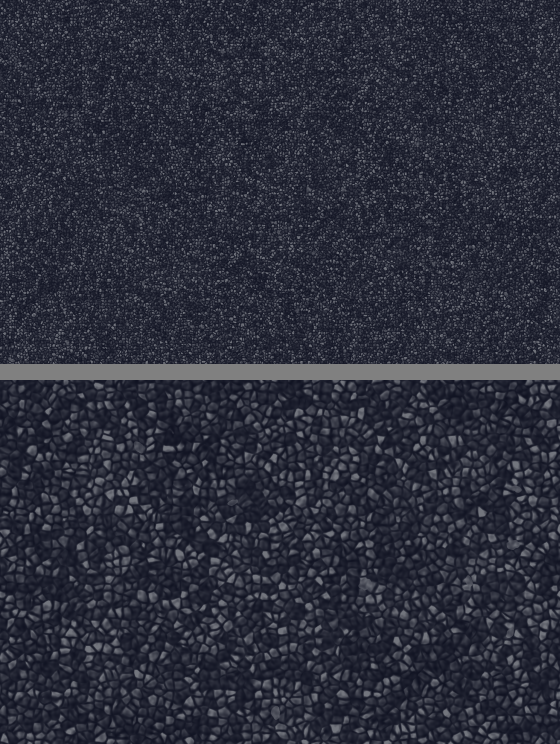
Top, the full canvas; bottom, a detail of the centre.
Give the GLSL for this texture, as a WebGL 2 fragment shader.

```glsl
#version 300 es
precision highp float;
// Fine dark asphalt: angular stone grains packed as warped Voronoi cells,
// separated by dark gaps, with a few larger pale pebbles scattered on top.
// Tone is built on a log scale, then tinted blue and averaged over subpixels.

uniform vec2 u_resolution;
out vec4 fragColor;

const float GRAINS = 125.0;         // grains per canvas height
const float JITTER = 0.95;          // irregularity of grain places
const float WARP = 0.45;            // variation of grain size and outline
const float GAP_SOFTNESS = 0.45;    // width of the dark seams, in grains
const float GAP_DEPTH = 2.1;        // darkness of the seams
const float GRAIN_SPREAD = 3.0;     // brightness difference between grains
const float FACET_TILT = 1.4;       // shading across one grain
const float GRIT = 1.7;             // fine surface roughness
const float PATCH = 0.35;           // broad uneven wear
const float PEBBLES = 24.0;         // pebble cells per canvas height
const float PEBBLE_CHANCE = 0.07;
const float PEBBLE_RADIUS = 0.15;   // in pebble cells
const float MEDIAN_TONE = 0.158;
const float CONTRAST = 0.42;
const vec3 TINT_SCALE = vec3(1.0, 1.0, 0.93);
const vec3 TINT_LIFT = vec3(0.0, 0.01, 0.074);
const vec2 LIGHT = vec2(-0.6, 0.8);
const int SUBSAMPLES = 2;           // per axis

// Integer hash of a cell, giving three values in 0..1
vec3 hash3(vec2 cell) {
    uvec3 v = uvec3(ivec3(ivec2(cell), 17)) * 1664525u + 1013904223u;
    v.x += v.y * v.z; v.y += v.z * v.x; v.z += v.x * v.y;
    v ^= v >> 16u;
    v.x += v.y * v.z; v.y += v.z * v.x; v.z += v.x * v.y;
    return vec3(v >> 8u) / 16777216.0;
}

float cornerSlope(vec2 cell, vec2 offset) {
    float angle = 6.28319 * hash3(cell).x;
    return dot(vec2(cos(angle), sin(angle)), offset);
}

// Gradient noise, roughly -0.7..0.7
float gradientNoise(vec2 p) {
    vec2 i = floor(p), f = p - i;
    vec2 u = f * f * f * (f * (f * 6.0 - 15.0) + 10.0);
    float low = mix(cornerSlope(i, f), cornerSlope(i + vec2(1, 0), f - vec2(1, 0)), u.x);
    float high = mix(cornerSlope(i + vec2(0, 1), f - vec2(0, 1)), cornerSlope(i + 1.0, f - 1.0), u.x);
    return mix(low, high, u.y);
}

// Log-scale tone of the packed grains
float grainTone(vec2 p) {
    p += WARP * vec2(gradientNoise(p * 0.6 + 300.0), gradientNoise(p * 0.6 + 700.0));
    vec2 base = floor(p), nearestOffset = vec2(0.0);
    float nearest = 9.0, second = 9.0, shade = 0.0;
    for (int y = -1; y <= 1; y++) {
        for (int x = -1; x <= 1; x++) {
            vec2 cell = base + vec2(x, y);
            vec3 h = hash3(cell);
            vec2 offset = p - cell - 0.5 - JITTER * (h.xy - 0.5);
            float d = length(offset);
            if (d < nearest) {
                second = nearest;
                nearest = d;
                nearestOffset = offset;
                shade = h.z;
            } else {
                second = min(second, d);
            }
        }
    }
    float face = smoothstep(0.02, GAP_SOFTNESS, second - nearest);
    float lit = GRAIN_SPREAD * (shade - 0.5) + FACET_TILT * dot(nearestOffset, LIGHT);
    return GAP_DEPTH * (face - 0.6) + lit * face;
}

// Coverage of rare larger stones, each a turned ellipse with a rough rim
float pebbleCover(vec2 p, float soft) {
    vec2 cell = floor(p);
    vec3 h = hash3(cell + 900.0);
    vec3 form = hash3(cell + 1800.0);
    if (h.z > PEBBLE_CHANCE) return 0.0;
    vec2 q = p - cell - mix(vec2(0.3), vec2(0.7), h.xy);
    float c = cos(6.28319 * form.x), s = sin(6.28319 * form.x);
    q = mat2(c, -s, s, c) * q * vec2(1.0, mix(1.1, 1.8, form.y));
    float radius = PEBBLE_RADIUS * mix(0.65, 1.1, form.z);
    float rim = length(q) + 0.06 * gradientNoise(p * 9.0);
    return 1.0 - smoothstep(radius - soft, radius + soft, rim);
}

vec3 asphalt(vec2 p, float pixel) {
    float tone = grainTone(p * GRAINS);
    float grit = gradientNoise(p * GRAINS * 1.7 + 50.0);
    float stone = 1.7 + 1.2 * grit;
    tone = mix(tone + GRIT * grit, stone, 0.85 * pebbleCover(p * PEBBLES, pixel * PEBBLES * 0.5));
    tone += PATCH * (gradientNoise(p * 7.0) + gradientNoise(p * 19.0));
    float level = MEDIAN_TONE * exp(CONTRAST * clamp(tone, -2.3, 2.5));
    return level * TINT_SCALE + TINT_LIFT;
}

void main() {
    float pixel = 1.0 / u_resolution.y;
    vec3 sum = vec3(0.0);
    for (int i = 0; i < SUBSAMPLES * SUBSAMPLES; i++) {
        vec2 sub = (vec2(i % SUBSAMPLES, i / SUBSAMPLES) + 0.5) / float(SUBSAMPLES) - 0.5;
        sum += asphalt((gl_FragCoord.xy + sub) * pixel, pixel);
    }
    fragColor = vec4(sum / float(SUBSAMPLES * SUBSAMPLES), 1.0);
}
```
